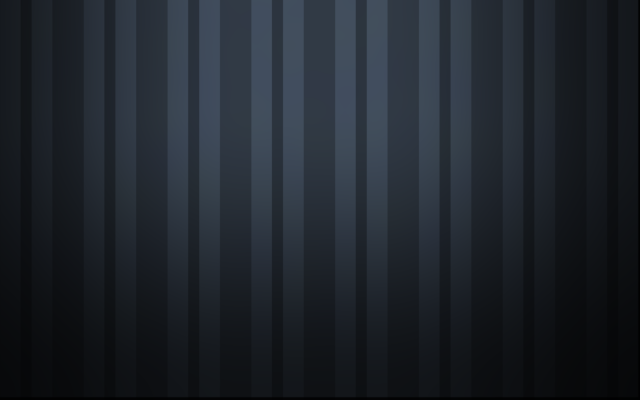
Give the GLSL for this pattern, as a WebGL 2 fragment shader.

```glsl
#version 300 es
precision highp float;

#define REPEATS 7.638
#define FIRST_BAND vec2(0.0, 0.245)
#define SECOND_BAND vec2(0.378, 0.625)
#define BAND_COLOR vec3(0.245, 0.292, 0.350)
#define FIELD_COLOR vec3(0.180, 0.214, 0.256)
#define GAP_COLOR vec3(0.160, 0.192, 0.230)
#define SHADOW_COLOR vec3(0.012, 0.013, 0.015)
#define GLOW_CENTER 0.48
#define BOTTOM_LIGHT 0.25
#define MOTTLE 0.035
#define BORDER 0.007

uniform vec2 u_resolution;
out vec4 fragColor;

vec2 hashGradient(vec2 cell) {
    vec2 p = vec2(dot(cell, vec2(127.1, 311.7)), dot(cell, vec2(269.5, 183.3)));
    return 2.0 * fract(sin(p) * 43758.5) - 1.0;
}

float gradientNoise(vec2 p) {
    vec2 cell = floor(p), f = fract(p);
    vec2 u = f * f * f * (f * (f * 6.0 - 15.0) + 10.0);
    float a = dot(hashGradient(cell), f);
    float b = dot(hashGradient(cell + vec2(1, 0)), f - vec2(1, 0));
    float c = dot(hashGradient(cell + vec2(0, 1)), f - vec2(0, 1));
    float d = dot(hashGradient(cell + vec2(1, 1)), f - vec2(1, 1));
    return mix(mix(a, b, u.x), mix(c, d, u.x), u.y);
}

// Coverage of a span that wraps around one repeat
float span(float phase, vec2 edges, float blur) {
    float center = 0.5 * (edges.x + edges.y);
    float offset = abs(fract(phase - center + 0.5) - 0.5);
    float dist = offset - 0.5 * (edges.y - edges.x);
    return 1.0 - smoothstep(-blur, blur, dist);
}

// Soft light from the upper middle, fading to the sides and the floor
float glow(vec2 uv) {
    float side = 1.0 - 0.75 * smoothstep(0.1, 0.55, abs(uv.x - GLOW_CENTER));
    float height = mix(BOTTOM_LIGHT, 1.0, smoothstep(0.0, 0.75, uv.y));
    return side * height;
}

void main() {
    vec2 uv = gl_FragCoord.xy / u_resolution;
    vec2 pixel = 1.0 / u_resolution;

    // Paired bands with a dark gap between them
    float phase = uv.x * REPEATS;
    float blur = 0.8 * pixel.x * REPEATS;
    float gap = span(phase, vec2(FIRST_BAND.y, SECOND_BAND.x), blur);
    float bands = span(phase, FIRST_BAND, blur) + span(phase, SECOND_BAND, blur);
    vec3 color = mix(FIELD_COLOR, GAP_COLOR, gap);
    color = mix(color, BAND_COLOR, clamp(bands, 0.0, 1.0));

    // Lighting and faint cool mottling
    color = color * glow(uv) + SHADOW_COLOR;
    float mottle = gradientNoise(uv * vec2(14.0, 7.0));
    color *= 1.0 + MOTTLE * mottle * vec3(0.6, 1.0, -0.8);

    // Thin dark edges at the floor and the right side
    float inside = smoothstep(BORDER - pixel.y, BORDER + pixel.y, uv.y);
    inside *= smoothstep(-pixel.x, pixel.x, 1.0 - 0.4 * BORDER - uv.x);
    fragColor = vec4(color * mix(0.2, 1.0, inside), 1.0);
}
```
